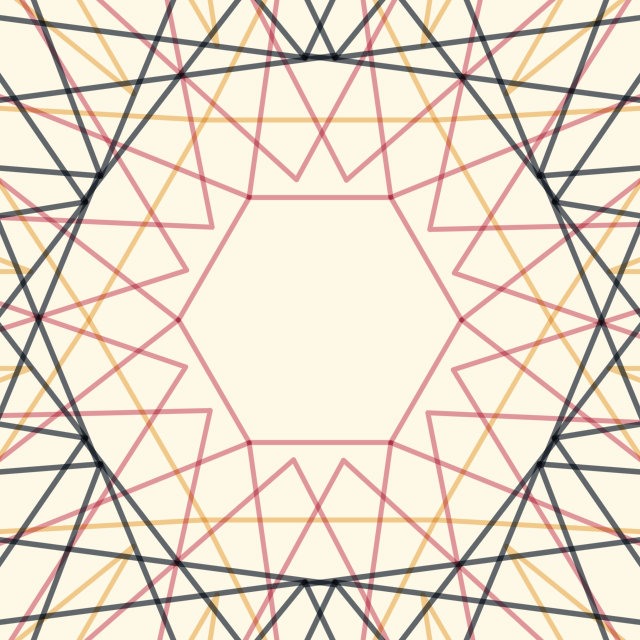
Reproduce this pattern procedurally as a WebGL 1 fragment shader.

```glsl
precision highp float;
// Six-fold star lattice of translucent strokes around a central hexagon.
// One mirrored sector is described by rays, then rotated six times;
// strokes multiply the paper colour so every crossing darkens.
uniform vec2 u_resolution;

// Colours: paper, and the tint each ink multiplies into it
const vec3 PAPER = vec3(0.998, 0.973, 0.902);
const vec3 ROSE = vec3(0.876, 0.605, 0.672);
const vec3 AMBER = vec3(0.945, 0.810, 0.600);
const vec3 SLATE = vec3(0.378, 0.412, 0.460);

// Layout, in fractions of the canvas
const float THIN = 0.0039;            // half width of rose and amber strokes
const float BOLD = 0.0043;            // half width of slate strokes
const float HEX_RADIUS = 0.2214;
const float HEX_APOTHEM = 0.1914;
const vec2 SPIKE_TIP = vec2(0.039, 0.2188);
const float SPIKE_TWIST = 0.6;        // degrees
const vec2 SLATE_KNOT = vec2(0.0234, 0.4095);
const vec2 SLATE_START = vec2(-0.0234, 0.4133);
const float BAND_HEIGHT = 0.3125;
const float BAND_HALF = 0.1836;
const float BARB_RADIUS = 0.4583;

vec2 heading(float degrees) {
  float a = radians(degrees);
  return vec2(cos(a), sin(a));
}

vec2 rotate(vec2 p, float degrees) {
  vec2 h = heading(degrees);
  return vec2(h.x * p.x - h.y * p.y, h.y * p.x + h.x * p.y);
}

// Distance to a half line leaving start at an angle
float ray(vec2 p, vec2 start, float degrees) {
  vec2 d = p - start;
  vec2 h = heading(degrees);
  return length(d - h * max(dot(d, h), 0.0));
}

// Distance to two rays sharing one tip
float vee(vec2 p, vec2 tip, float a, float b) {
  return min(ray(p, tip, a), ray(p, tip, b));
}

// Multiplier for one antialiased stroke
vec3 ink(float d, float halfWidth, vec3 tint) {
  float px = 0.75 / min(u_resolution.x, u_resolution.y);
  return mix(tint, vec3(1.0), smoothstep(halfWidth - px, halfWidth + px, d));
}

void main() {
  vec2 p = (gl_FragCoord.xy - 0.5 * u_resolution) / min(u_resolution.x, u_resolution.y);
  vec3 colour = PAPER;
  float hexReach = 0.0;

  for (int k = 0; k < 6; k++) {
    vec2 q = rotate(p, 60.0 * float(k));
    hexReach = max(hexReach, q.y);

    // Amber band: flat middle with slightly lifted ends
    vec2 folded = vec2(abs(q.x), q.y);
    vec2 bend = vec2(BAND_HALF, BAND_HEIGHT);
    float flatPart = length(vec2(max(folded.x - BAND_HALF, 0.0), q.y - BAND_HEIGHT));
    colour *= ink(min(flatPart, ray(folded, bend, 3.3)), THIN, AMBER);

    // Both mirrored halves of the sector
    for (int side = 0; side < 2; side++) {
      vec2 flip = vec2(1.0 - 2.0 * float(side), 1.0);
      vec2 m = q * flip;
      vec2 twisted = rotate(q, SPIKE_TWIST) * flip;

      // Amber barbs
      colour *= ink(vee(m, BARB_RADIUS * heading(69.5), 60.0, 81.0), THIN, AMBER);

      // Rose rays from the hexagon corners, and the spikes between them
      colour *= ink(ray(m, HEX_RADIUS * heading(60.0), 98.0), THIN, ROSE);
      colour *= ink(vee(twisted, SPIKE_TIP, 118.0, 41.8), THIN, ROSE);

      // Slate rays fanning out of each knot
      colour *= ink(vee(m, SLATE_KNOT, 50.8, 115.5), BOLD, SLATE);
      colour *= ink(ray(m, SLATE_KNOT, 7.5), BOLD, SLATE);
      colour *= ink(ray(m, SLATE_START, -7.6), BOLD, SLATE);
    }
  }

  // Central hexagon outline
  colour *= ink(abs(hexReach - HEX_APOTHEM), THIN, ROSE);
  gl_FragColor = vec4(colour, 1.0);
}
```
